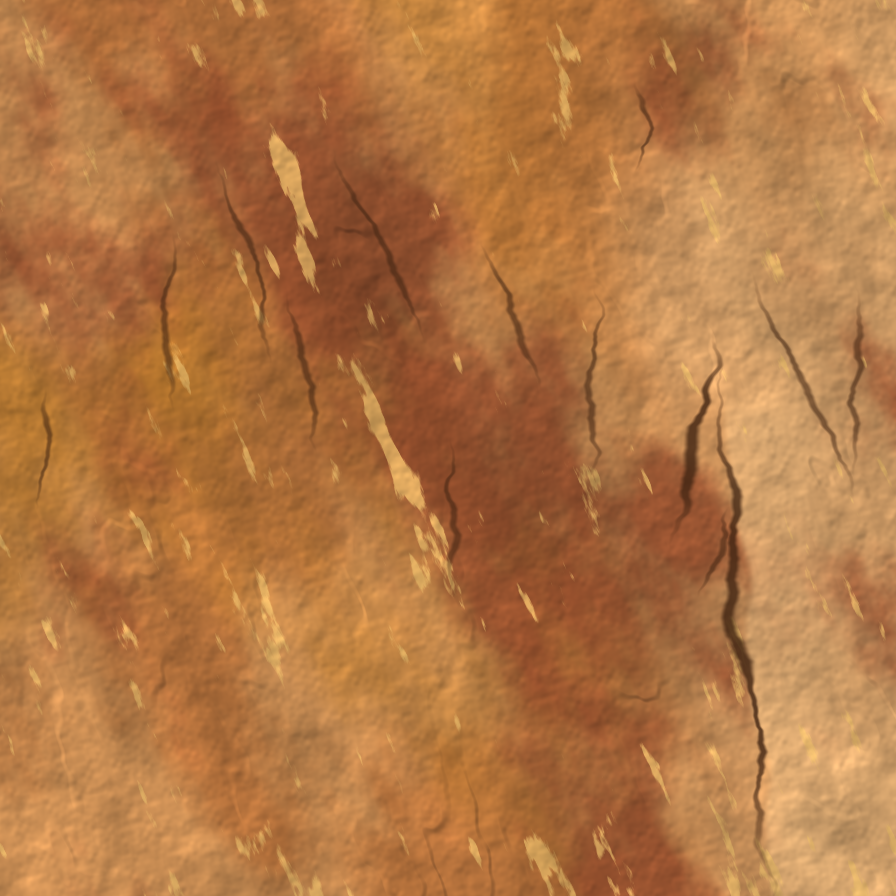
This texture is drawn by a WebGL 2 fragment shader. Its source:

```glsl
#version 300 es
precision highp float;
// Weathered sandstone face: rust and ochre stains, pale veins, chipped relief and cracks.

uniform vec2 u_resolution;
out vec4 fragColor;

const vec3 TAN = vec3(0.77, 0.54, 0.32);
const vec3 BROWN = vec3(0.67, 0.41, 0.21);
const vec3 OCHRE = vec3(0.74, 0.48, 0.17);
const vec3 RUST = vec3(0.51, 0.26, 0.15);
const vec3 SAND = vec3(0.84, 0.66, 0.45);
const vec3 CREAM = vec3(0.89, 0.71, 0.40);
const vec3 CRACK_DARK = vec3(0.25, 0.14, 0.07);

const vec2 LIGHT_STEP = vec2(-0.0019, 0.0023); // offset towards the light
const float RELIEF = 1.35;       // strength of the lighting
const float GRAIN_SHEAR = 0.37;  // lean of veins and stains
const float VEIN_WIDTH = 0.016;
const int CRACK_COUNT = 12;

float hash(vec2 p) {
    vec3 q = fract(p.xyx * 0.1031);
    q += dot(q, q.yzx + 33.33);
    return fract((q.x + q.y) * q.z);
}

float noise(vec2 p) {
    vec2 i = floor(p), f = fract(p);
    f = f * f * (3.0 - 2.0 * f);
    return mix(mix(hash(i), hash(i + vec2(1, 0)), f.x),
               mix(hash(i + vec2(0, 1)), hash(i + vec2(1, 1)), f.x), f.y);
}

float fbm(vec2 p, int octaves) {
    float sum = 0.0, total = 0.0, amp = 0.5;
    for (int i = 0; i < octaves; i++) {
        sum += amp * noise(p);
        total += amp;
        amp *= 0.5;
        p = mat2(1.6, 1.2, -1.2, 1.6) * p + 17.3;
    }
    return sum / total;
}

// Leaning, stretched coordinates shared by stains and relief
vec2 grainSpace(vec2 p) {
    return vec2(p.x + GRAIN_SHEAR * p.y, 0.65 * p.y) + 5.0;
}

// Chipped layers plus fine grit
float height(vec2 p) {
    vec2 g = grainSpace(p);
    float layer = fract(7.0 * fbm(g * 5.5, 5));
    float chip = smoothstep(0.0, 0.22, layer) - layer;
    float chipped = smoothstep(0.42, 0.68, noise(g * 9.0 + 40.0));
    return 0.28 * chip * chipped + 0.55 * fbm(g * 15.0, 3) + 0.65 * fbm(p * 42.0, 3);
}

// Jagged crack: x is the dark opening, y the lit lip on its right
vec2 crack(vec2 p, vec2 centre, float tilt, float halfLength, float width) {
    vec2 q = p - centre;
    float seed = 31.0 * centre.x + 57.0 * centre.y;
    q.x += tilt * q.y + 0.055 * (fbm(vec2(q.y * 13.0 + 20.0, seed), 5) - 0.5);
    float taper = 1.0 - smoothstep(0.35, 1.0, abs(q.y) / halfLength);
    float opening = width * taper * (0.2 + 1.3 * noise(vec2(q.y * 28.0 + 50.0, seed)));
    float dark = taper * (1.0 - smoothstep(0.3 * opening, opening + 0.002, abs(q.x)));
    float lip = taper * smoothstep(opening, opening + 0.004, q.x) * exp(-max(q.x, 0.0) / 0.012);
    return vec2(dark, lip);
}

// Broken pale streaks along leaning bands, with stray flecks
float veins(vec2 p) {
    float across = p.x + GRAIN_SHEAR * p.y - 0.62;
    float band = 0.0;
    for (int i = 0; i < 2; i++) {
        float k = float(i);
        float d = (across + 0.27 * k + 0.02 * (noise(p * 12.0) - 0.5)) / VEIN_WIDTH;
        float broken = smoothstep(0.25, 0.6, noise(vec2(p.y * 9.0, 3.0 + 8.0 * k)));
        band = max(band, (1.0 - 0.35 * k) * broken * exp(-d * d));
    }
    float patches = fbm(vec2(across * 55.0 + 90.0, p.y * 17.0), 5);
    return smoothstep(0.0, 0.1, patches + 0.25 * band - 0.71);
}

void main() {
    vec2 p = gl_FragCoord.xy / u_resolution.y;
    vec2 g = grainSpace(p);
    float mottle = fbm(g * 19.0 + 3.0, 5);

    // Broad stains
    float sand = smoothstep(0.55, 1.05, p.x + 0.7 * (fbm(g * 3.0 + 21.0, 5) - 0.5));
    float ochre = smoothstep(0.44, 0.66, fbm(g * 3.2 + 9.0, 6)) * (1.0 - smoothstep(0.2, 0.85, p.x));
    float seam = (p.x - 0.6 - 0.45 * (p.y - 0.55)) / 0.075;
    float seamStain = exp(-seam * seam) * smoothstep(0.46, 0.6, p.y);
    float sideStain = exp(-dot(p - vec2(0.1, 0.43), p - vec2(0.1, 0.43)) / 0.016);
    float rust = fbm(g * 4.2 + 33.0, 6) + 0.3 * (mottle - 0.5);
    rust = smoothstep(0.52, 0.76, rust + 0.17 * seamStain + 0.19 * sideStain - 0.13 * sand);

    vec3 color = mix(TAN, BROWN, 0.85 * smoothstep(0.42, 0.66, fbm(g * 6.0, 6)));
    color = mix(color, OCHRE, 0.8 * ochre);
    color = mix(color, SAND, 0.75 * sand);
    color = mix(color, RUST, 0.85 * rust);

    // Pale slab to the right of the main fault
    float side = p.x - 0.83 + 0.12 * (p.y - 0.3) + 0.02 * (noise(p * 14.0) - 0.5);
    float slab = smoothstep(0.0, 0.012, side) * (1.0 - smoothstep(0.04, 0.17, side));
    slab *= 1.0 - smoothstep(0.52, 0.61, p.y + 0.08 * (mottle - 0.5));
    color = mix(color, SAND * 1.04, 0.6 * slab);
    color = mix(color, CREAM, 0.75 * veins(p));
    color *= 1.0 + 0.36 * (mottle - 0.5);

    // Relief lighting
    float lit = RELIEF * (height(p) - height(p + LIGHT_STEP));
    color *= 1.0 + clamp(lit, -0.36, 0.26);

    // Two large faults, then scattered hairline cracks
    vec2 cracks = max(crack(p, vec2(0.83, 0.3), 0.12, 0.34, 0.007),
                      crack(p, vec2(0.775, 0.51), -0.25, 0.13, 0.008));
    for (int i = 0; i < CRACK_COUNT; i++) {
        float k = float(i) + 1.0;
        vec2 centre = vec2(fract(k * 0.618 + 0.1), hash(vec2(k, 7.0)));
        float tilt = mix(-0.35, 0.7, hash(vec2(k, 13.0)));
        float halfLength = mix(0.05, 0.15, hash(vec2(k, 19.0)));
        cracks = max(cracks, 0.7 * crack(p, centre, tilt, halfLength, 0.0035));
    }
    color *= 1.0 + 0.14 * cracks.y;
    color = mix(color, CRACK_DARK, 0.8 * cracks.x);

    fragColor = vec4(color, 1.0);
}
```
